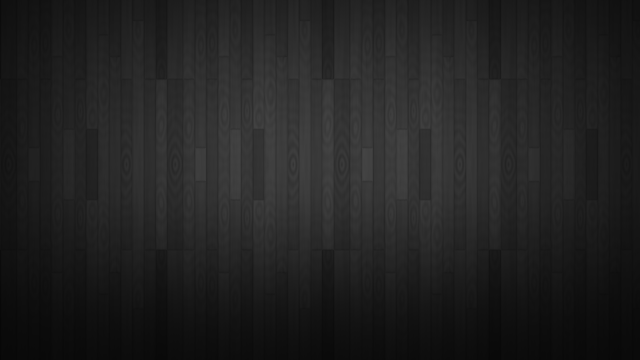
This texture is drawn by a WebGL 2 fragment shader. Its source:

```glsl
#version 300 es
precision highp float;

uniform vec2 u_resolution;
out vec4 fragColor;

const float REPEATS = 3.84;        // board groups across the canvas
const float BOARDS = 14.39;        // board widths per group, last board is wider
const float LAST_BOARD = 13.0;
const float MIRROR_Y = 0.543;      // the floor is mirrored about this height

// Per board: joint distance from the mirror line, tone inside and outside it
const float JOINT[14] = float[14](0.237, 0.047, 0.237, 0.30, 0.098, 0.237, 0.098,
                                  0.36, 0.30, 0.237, 0.40, 0.237, 0.237, 0.237);
const float INNER[14] = float[14](1.0, 1.10, 0.93, 1.03, 1.11, 0.95, 0.86,
                                  1.06, 1.0, 0.95, 1.04, 0.93, 1.05, 0.87);
const float OUTER[14] = float[14](1.04, 1.0, 0.93, 1.08, 1.0, 0.93, 1.06,
                                  1.02, 0.95, 1.06, 1.0, 0.92, 0.77, 0.96);

float hash(vec2 p) {
    return fract(sin(dot(p, vec2(127.1, 311.7))) * 43758.5);
}

float noise(vec2 p) {
    vec2 i = floor(p);
    vec2 f = fract(p);
    f = f * f * (3.0 - 2.0 * f);
    return mix(mix(hash(i), hash(i + vec2(1.0, 0.0)), f.x),
               mix(hash(i + vec2(0.0, 1.0)), hash(i + 1.0), f.x), f.y);
}

// Long fibres running along a board
float fibres(vec2 p, float seed) {
    float coarse = noise(vec2(p.x * 4.0 + seed * 17.0, p.y * 7.0));
    float fine = noise(vec2(p.x * 9.0 + seed * 31.0, p.y * 22.0));
    return 0.6 * coarse + 0.4 * fine - 0.5;
}

// Stretched growth rings around a knot
float rings(vec2 p, float knotY, float seed) {
    vec2 q = vec2(p.x, (p.y - knotY) * 10.0);
    float warp = noise(vec2(p.x * 2.0 + seed * 13.0, p.y * 24.0)) - 0.5;
    float radius = length(q) + 0.22 * warp;
    return sin(radius * 19.0) * exp(-0.9 * radius);
}

// Wide glow, falling off faster below than above
float glow(vec2 uv) {
    float dx = abs(uv.x - 0.5) * 2.0;
    float dy = uv.y - 0.56;
    float fall = dy > 0.0 ? 3.6 : 7.5;
    return 0.03 + 0.208 * exp(-1.15 * pow(dx, 2.5) - fall * dy * dy);
}

void main() {
    vec2 uv = gl_FragCoord.xy / u_resolution;
    vec2 texel = vec2(REPEATS * BOARDS, 1.0) / u_resolution;

    // Board layout
    float along = fract(uv.x * REPEATS - 1.1) * BOARDS;
    float board = min(floor(along), LAST_BOARD);
    float width = board == LAST_BOARD ? BOARDS - LAST_BOARD : 1.0;
    float across = along - board;
    float height = abs(uv.y - MIRROR_Y);
    int id = int(board);

    // Board tone on either side of its end joint
    float joint = JOINT[id];
    float outside = smoothstep(joint - texel.y, joint + texel.y, height);
    float tone = mix(INNER[id], OUTER[id], outside);

    // Wood grain, with knots on the mirror line for two of the boards
    float seed = hash(vec2(board, 3.0 + step(joint, height)));
    bool centred = id == 9 || id == 13;
    float knotY = centred ? 0.0 : 0.08 + 0.3 * seed;
    vec2 local = vec2(across - 0.5 * width, height);
    float grain = 0.13 * fibres(local, seed);
    grain += (centred ? 0.11 : 0.07) * rings(local, knotY, seed);

    // Dark gaps between boards and at their ends
    float edge = min(across, width - across);
    float gap = 1.0 - smoothstep(0.02, 0.05 + texel.x, edge);
    float endGap = 1.0 - smoothstep(0.0, 0.002 + texel.y, abs(height - joint));
    float shade = 1.0 - 0.12 * max(gap, endGap);

    fragColor = vec4(vec3(glow(uv) * tone * (1.0 + grain) * shade), 1.0);
}
```
